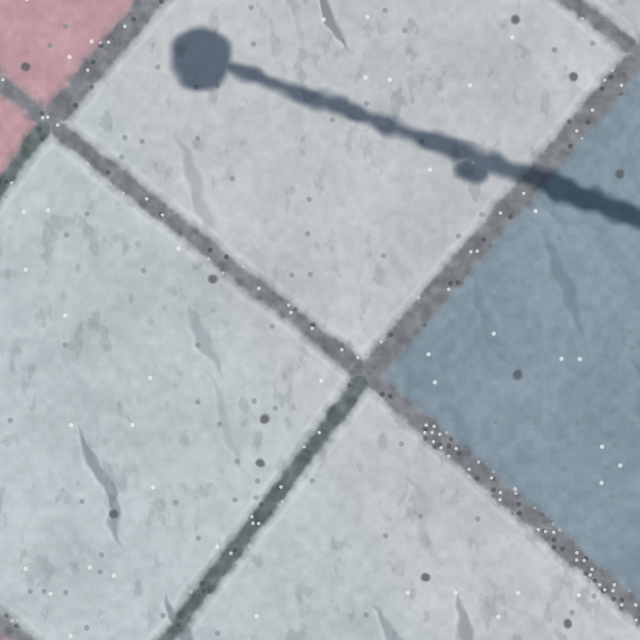
Give the GLSL for this texture, as a Shadertoy shader.

```glsl
float hash(vec2 p) {
    vec3 q = fract(p.xyx * 0.1031);
    q += dot(q, q.yzx + 33.33);
    return fract((q.x + q.y) * q.z);
}

float noise(vec2 p) {
    vec2 i = floor(p), f = fract(p);
    f *= f * (3.0 - 2.0 * f);
    return mix(mix(hash(i), hash(i + vec2(1, 0)), f.x),
               mix(hash(i + vec2(0, 1)), hash(i + vec2(1, 1)), f.x), f.y);
}

float fbm(vec2 p) {
    float sum = 0.0, amp = 0.5;
    for (int i = 0; i < 5; i++) {
        sum += amp * noise(p);
        p = mat2(1.6, 1.2, -1.2, 1.6) * p + 7.3;
        amp *= 0.5;
    }
    return sum;
}

// Sparse round spots, one candidate per grid cell
float spots(vec2 p, float cells, float amount, float radius) {
    vec2 id = floor(p * cells);
    vec2 center = 0.3 + 0.4 * vec2(hash(id + 3.1), hash(id + 17.7));
    float d = length(fract(p * cells) - center);
    return step(hash(id + 41.3), amount) * smoothstep(radius, radius * 0.4, d);
}

// Slanted chisel grooves: x is the dark hollow, y its lit edge
vec2 grooves(vec2 p) {
    vec2 q = vec2(dot(p, vec2(0.91, 0.41)), dot(p, vec2(0.41, -0.91)));
    q.x += 0.035 * (noise(p * 13.0) - 0.5) + 0.012 * (noise(p * 55.0) - 0.5);
    vec2 size = vec2(0.105, 0.2), mark = vec2(0);
    for (int j = -1; j <= 1; j++)
    for (int i = -1; i <= 1; i++) {
        vec2 id = floor(q / size) + vec2(i, j);
        float r = hash(id + 5.7), s = hash(id + 29.1);
        vec2 d = q - (id + 0.15 + 0.7 * vec2(hash(id + 11.3), hash(id + 2.9))) * size;
        float along = d.y / (0.03 + 0.07 * r);
        float width = 0.012 * (1.0 - along * along) * (0.5 + 0.5 * s);
        float strength = s * s * step(0.25, r);
        mark.x = max(mark.x, strength * smoothstep(0.004, -0.005, abs(d.x) - width));
        mark.y = max(mark.y, strength * smoothstep(0.004, -0.004, abs(d.x + width + 0.004) - 0.003)
                             * step(abs(along), 0.9));
    }
    return mark;
}

// Soft cast shadow: tapering pole, round head and a small bracket
float poleShadow(vec2 p) {
    vec2 tip = vec2(0.345, 0.901), run = vec2(1.06, 0.637) - tip;
    float h = clamp(dot(p - tip, run) / dot(run, run), 0.0, 1.0);
    float d = length(p - tip - run * h) - mix(0.009, 0.02, h);
    d = min(d, length(p - vec2(0.313, 0.911)) - 0.049);
    d = min(d, length(p - vec2(0.74, 0.737)) - 0.025);
    d += 0.012 * (noise(p * 45.0) - 0.5);
    return smoothstep(0.009, -0.009, d);
}

void mainImage(out vec4 fragColor, in vec2 fragCoord) {
    vec2 p = fragCoord / iResolution.y;

    // Tilted tile grid, slightly bent at the central crossing
    vec2 c = p - vec2(0.573, 0.414);
    vec2 grid = vec2(dot(c, vec2(1.229, -0.986)), dot(c, vec2(0.948, 1.189)));
    grid += vec2(-0.03 * abs(grid.y), 0.04 * max(grid.x, 0.0));
    vec2 tile = floor(grid);
    vec2 toJoint = abs(grid - round(grid)) * vec2(0.634, 0.657);

    float isPink = max(step(tile.x, -2.0), step(tile.y, -2.0));
    float isBlue = step(0.0, tile.x) * step(0.0, tile.y) * step(tile.y, 0.5);
    float isPale = 1.0 - max(isPink, isBlue);

    // Stone colour
    vec3 cool = vec3(0.72, 0.765, 0.778), warm = vec3(0.742, 0.757, 0.77);
    vec3 col = mix(cool, warm, smoothstep(-0.3, 0.3, c.x + c.y * 0.6 + 0.2));
    col = mix(col, vec3(0.52, 0.588, 0.637), isBlue);
    col = mix(col, vec3(0.75, 0.605, 0.635), isPink);

    // Mottling, grain and tooled relief
    float mottle = fbm(p * 9.0), grain = fbm(p * 75.0);
    col += 0.09 * (mottle - 0.48) + 0.1 * (grain - 0.48);
    col -= 0.07 * isPale * smoothstep(0.6, 0.75, fbm(p * vec2(42, 26) + 9.0));
    vec2 groove = grooves(p) * mix(0.3, 1.0, isPale);
    col -= groove.x * vec3(0.2, 0.195, 0.185) * (0.6 + 0.8 * grain);
    col += 0.05 * groove.y;
    col = mix(col, vec3(0.35, 0.37, 0.39), 0.8 * spots(p + 0.004 * grain, 13.0, 0.04, 0.13));
    col = mix(col, vec3(0.5, 0.53, 0.55), 0.6 * spots(p, 34.0, 0.06, 0.2));
    col = mix(col, vec3(0.93), 0.8 * spots(p + 0.31, 30.0, 0.04, 0.14));

    // Worn joints with dusty shoulders
    float wear = 0.01 * (fbm(p * 24.0) - 0.48) + 0.006 * (grain - 0.48);
    float lower = smoothstep(0.02, -0.02, grid.y);
    float gap = min(toJoint.x - mix(0.017, 0.012, lower), toJoint.y - 0.013) + wear;
    float deep = lower * step(toJoint.x, toJoint.y);
    vec3 grout = mix(vec3(0.49, 0.5, 0.52), vec3(0.4, 0.435, 0.44), deep);
    grout += 0.22 * (grain - 0.48);
    col += 0.035 * isPale * smoothstep(0.012, 0.005, abs(gap - 0.007));
    col = mix(col, grout, 0.35 * smoothstep(0.014, 0.0, gap));
    col = mix(col, grout, smoothstep(0.004, -0.005, gap));

    // Bright and dark grit, densest along the lower right joint
    float inJoint = smoothstep(0.008, -0.004, gap);
    float gritty = 0.06 + 0.3 * step(toJoint.y, toJoint.x) * smoothstep(0.1, 0.3, grid.x);
    col = mix(col, vec3(0.3, 0.32, 0.32), 0.7 * inJoint * spots(p + 0.13, 75.0, gritty, 0.4));
    col = mix(col, vec3(0.86, 0.88, 0.87), 0.85 * inJoint * spots(p, 85.0, gritty, 0.33));

    col *= mix(vec3(1), vec3(0.48, 0.53, 0.59), poleShadow(p));
    fragColor = vec4(clamp(col, 0.0, 1.0), 1);
}
```
